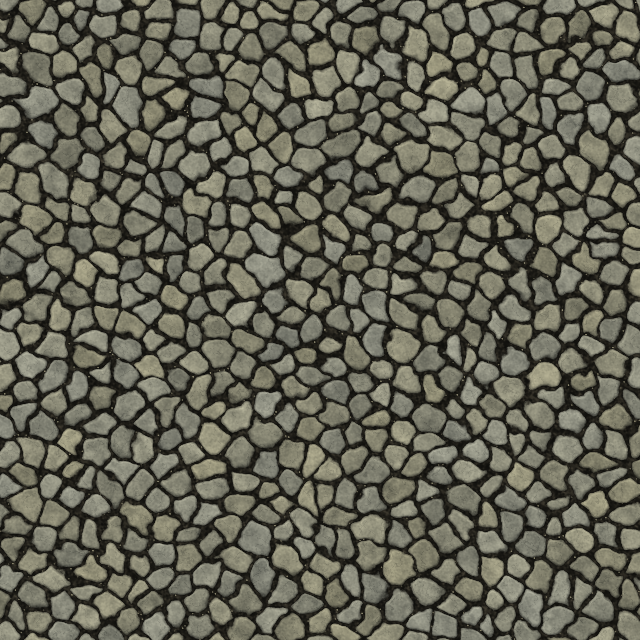
Write a three.js fragment shader that draws this texture.

```glsl
varying vec2 vUv;

float hash(vec2 p) {
  vec3 q = fract(vec3(p.xyx) * 0.1031);
  q += dot(q, q.yzx + 33.33);
  return fract((q.x + q.y) * q.z);
}

vec2 hash2(vec2 p) {
  return vec2(hash(p + 17.3), hash(p + 61.7));
}

float noise(vec2 p) {
  vec2 i = floor(p), f = fract(p);
  f = f * f * (3.0 - 2.0 * f);
  return mix(mix(hash(i), hash(i + vec2(1, 0)), f.x),
             mix(hash(i + vec2(0, 1)), hash(i + vec2(1, 1)), f.x), f.y);
}

float fbm(vec2 p) {
  float sum = 0.0, amp = 0.5;
  for (int i = 0; i < 4; i++) {
    sum += amp * noise(p);
    p = p * 2.03 + 9.1;
    amp *= 0.5;
  }
  return sum / 0.9375;
}

// Jittered stone centre, with every other row shifted sideways
vec2 stoneCentre(vec2 cell) {
  vec2 jitter = (hash2(cell) - 0.5) * vec2(0.72, 0.58);
  return cell + 0.5 + jitter + vec2(0.5 * mod(cell.y, 2.0), 0.0);
}

// Rounded distance to the stone border; also gives its cell and outward slope
float stoneField(vec2 p, out vec2 stone, out vec2 slope) {
  vec2 home = floor(p), toStone = vec2(0.0);
  float nearest = 1e3;
  for (int y = -2; y <= 2; y++)
    for (int x = -2; x <= 2; x++) {
      vec2 cell = home + vec2(x, y);
      vec2 r = stoneCentre(cell) - p;
      if (dot(r, r) < nearest) {
        nearest = dot(r, r);
        stone = cell;
        toStone = r;
      }
    }

  float sum = 0.0;
  slope = vec2(0.0);
  for (int y = -2; y <= 2; y++)
    for (int x = -2; x <= 2; x++) {
      if (x == 0 && y == 0) continue;
      vec2 r = stoneCentre(stone + vec2(x, y)) - p;
      vec2 outward = normalize(r - toStone);
      float weight = exp(-17.0 * dot(0.5 * (r + toStone), outward));
      sum += weight;
      slope += weight * outward;
    }
  slope /= sum;
  return -log(sum) / 17.0;
}

// Dark soil with crumbs and rare pale grit
vec3 soilColor(vec2 p) {
  float crumbs = noise(p * 13.0) * 0.6 + noise(p * 6.0 + 4.0) * 0.4;
  vec3 color = mix(vec3(0.065, 0.063, 0.05), vec3(0.23, 0.215, 0.175), crumbs * crumbs * 1.3);
  vec2 cell = floor(p * 8.0);
  float d = length(fract(p * 8.0) - 0.3 - 0.4 * hash2(cell));
  float grit = step(0.94, hash(cell + 5.0)) * (1.0 - smoothstep(0.12, 0.38, d));
  return mix(color, vec3(0.56, 0.54, 0.44), grit * (0.3 + 0.7 * hash(cell + 9.0)));
}

vec3 stoneColor(vec2 p, vec2 stone, vec2 slope, float edge) {
  float mottle = fbm(p * 2.6 + hash2(stone) * 20.0) - 0.5;
  float grain = noise(p * 15.0) - 0.5;
  float tone = 0.61 + 0.42 * (hash(stone + 3.0) - 0.5) + 0.75 * mottle + 0.28 * grain;

  // Worn rim, lit from the upper left
  vec2 light = normalize(vec2(-0.72, 0.62));
  float rim = 1.0 - smoothstep(0.03, 0.15, edge);
  tone += rim * (0.42 * dot(slope, light) + 0.1);

  // Chipped scratches along the top face
  float chip = abs(fbm(p * 1.9 + stone * 3.7) - 0.5);
  tone -= 0.2 * (1.0 - smoothstep(0.0, 0.025, chip));

  vec3 color = mix(vec3(0.36, 0.36, 0.315), vec3(0.655, 0.645, 0.56), tone);
  vec3 tint = mix(vec3(0.97, 0.99, 1.03), vec3(1.02, 1.01, 0.96), hash(stone + 8.0));
  return color * tint * mix(0.62, 1.0, smoothstep(0.0, 0.1, edge));
}

void main() {
  // Rows slope down to the right
  vec2 p = mat2(0.86, 0.51, -0.51, 0.86) * vUv * vec2(24.0, 26.0) + 40.0;

  // Wavy rows and uneven outlines
  vec2 bent = p + 0.7 * (vec2(noise(p * 0.35), noise(p * 0.35 + 31.0)) - 0.5);
  bent += 0.3 * (vec2(noise(p * 2.3 + 7.0), noise(p * 2.3 + 53.0)) - 0.5);

  vec2 stone, slope;
  float edge = stoneField(bent, stone, slope);
  edge -= 0.035 + 0.06 * hash(stone + 12.0);
  edge += 0.11 * (fbm(p * 4.5) - 0.5);

  vec3 soil = soilColor(p) * mix(1.0, 0.75, smoothstep(-0.07, 0.0, edge));
  vec3 top = stoneColor(p, stone, slope, edge);
  gl_FragColor = vec4(mix(soil, top, smoothstep(-0.02, 0.03, edge)), 1.0);
}
```
